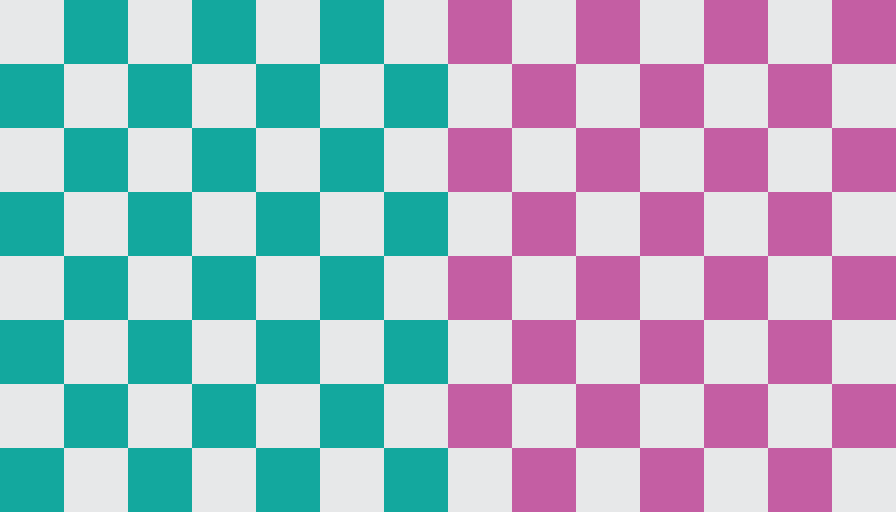
This pattern is drawn by a Shadertoy shader. Its source:

```glsl
const vec2 CELLS = vec2(14.0, 8.0);   // squares across and down
const float SPLIT = 7.0;              // column where the accent colour changes
const float EDGE_PIXELS = 1.0;        // width of the smoothed edge
const vec3 PALE = vec3(0.906, 0.910, 0.914);
const vec3 TEAL = vec3(0.075, 0.660, 0.620);
const vec3 PINK = vec3(0.768, 0.368, 0.640);

// Square wave per axis: +1 on even cells, -1 on odd, with soft crossings
vec2 squareWave(vec2 p, vec2 edgeWidth) {
    vec2 edgeDistance = 0.5 - abs(fract(p) - 0.5);
    vec2 side = 1.0 - 2.0 * mod(floor(p), 2.0);
    return side * min(2.0 * edgeDistance / edgeWidth, 1.0);
}

void mainImage(out vec4 fragColor, in vec2 fragCoord) {
    vec2 p = fragCoord / iResolution.xy * CELLS;
    vec2 edgeWidth = EDGE_PIXELS * CELLS / iResolution.xy;

    // Checker coverage: the product of both waves is +1 on coloured squares
    vec2 wave = squareWave(p, edgeWidth);
    float coverage = 0.5 + 0.5 * wave.x * wave.y;

    // Teal on the left half, pink on the right
    float rightHalf = clamp((p.x - SPLIT) / edgeWidth.x + 0.5, 0.0, 1.0);
    vec3 accent = mix(TEAL, PINK, rightHalf);

    fragColor = vec4(mix(PALE, accent, coverage), 1.0);
}
```
